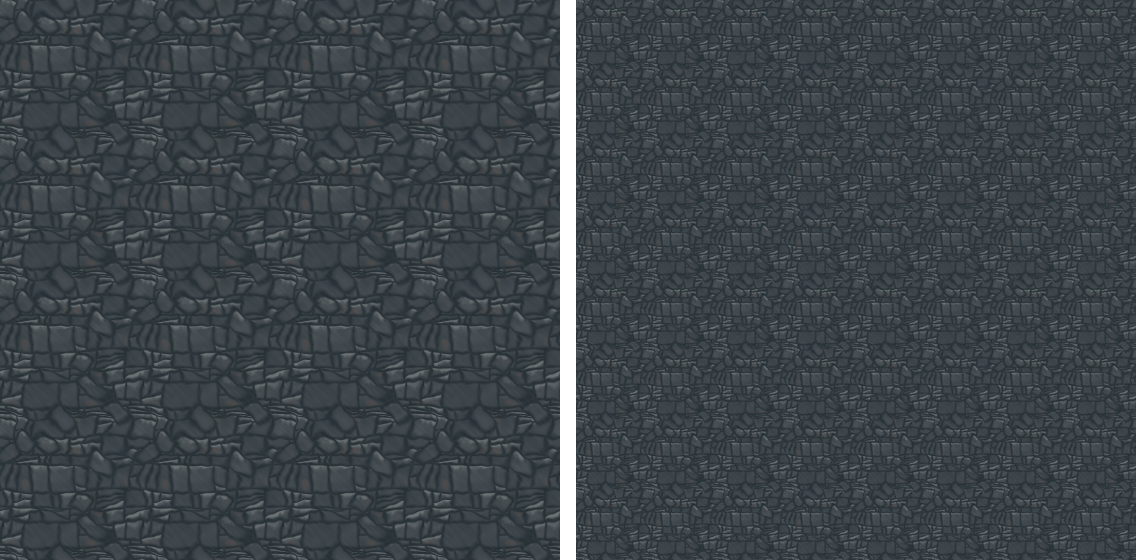
Left: one tile. Right: repeated 2 by 2.
This texture is drawn by a Shadertoy shader. Its source:

```glsl
const float REPEATS = 4.0;        // copies across and down
const float ROWS = 8.0;           // stone courses per copy
const float COLS = 5.0;           // stones per course
const float JITTER = 0.55;        // unevenness of courses and joints
const float WARP = 0.036;         // bend of the joints
const float JOINT = 0.0085;       // half width of a joint
const float SHADE = 0.020;        // soft shadow beside a joint
const float GLINT = 0.030;        // depth of the lit upper rims
const int CUTS = 2;               // random splits per stone
const int BOULDERS = 9;           // rounded stones laid over the courses
const vec3 DARK = vec3(0.145, 0.185, 0.205);
const vec3 SHADOW = vec3(0.18, 0.22, 0.24);
const vec3 STONE = vec3(0.26, 0.29, 0.31);
const vec3 LIGHT = vec3(0.33, 0.36, 0.37);
const vec3 RIM = vec3(0.44, 0.46, 0.465);
const vec3 RUST = vec3(0.35, 0.31, 0.30);

struct Stone { float edge; float top; float id; };

float hash(vec2 p) {
    vec3 q = fract(p.xyx * vec3(0.1031, 0.1030, 0.0973));
    q += dot(q, q.yzx + 33.33);
    return fract((q.x + q.y) * q.z);
}

// Value noise that wraps after a whole number of cells
float noise(vec2 p, vec2 period) {
    vec2 i = floor(p), f = fract(p);
    f = f * f * (3.0 - 2.0 * f);
    vec2 a = mod(i, period), b = mod(i + 1.0, period);
    return mix(mix(hash(a), hash(vec2(b.x, a.y)), f.x),
               mix(hash(vec2(a.x, b.y)), hash(b), f.x), f.y);
}

float wrapNoise(vec2 p, vec2 cells) { return noise(p * cells, cells); }

// Jittered position of boundary i among count boundaries
float boundary(float i, float count, float seed) {
    return (i + JITTER * (hash(vec2(mod(i, count), seed)) - 0.5)) / count;
}

// Lower and upper boundary around x, and the wrapped index
vec3 interval(float x, float count, float seed) {
    float i = floor(x * count);
    if (x < boundary(i, count, seed)) i -= 1.0;
    else if (x >= boundary(i + 1.0, count, seed)) i += 1.0;
    return vec3(boundary(i, count, seed), boundary(i + 1.0, count, seed), mod(i, count));
}

// Uneven courses whose blocks are split again by slanted cuts
Stone courses(vec2 p) {
    vec3 row = interval(p.y, ROWS, 71.0);
    p.x += hash(vec2(row.z, 19.0));
    vec3 col = interval(p.x, COLS, row.z + 31.0);
    vec2 lo = vec2(col.x, row.x), hi = vec2(col.y, row.y);
    vec2 gap = min(p - lo, hi - p);
    Stone s = Stone(min(gap.x, gap.y), hi.y - p.y, hash(vec2(col.z + 7.0, row.z + 3.0)));
    for (int i = 0; i < CUTS; i++) {
        float seed = s.id * 91.0 + float(i);
        if (hash(vec2(seed, 5.0)) > 0.58) continue;
        bool across = hash(vec2(seed, 9.0)) < 0.55;
        vec2 cut = mix(lo, hi, 0.3 + 0.4 * hash(vec2(seed, 13.0)));
        float slant = 0.7 * (hash(vec2(seed, 17.0)) - 0.5);
        vec2 d = p - cut;
        float side = across ? d.y - slant * d.x : d.x - slant * d.y;
        s.edge = min(s.edge, abs(side));
        if (across && side < 0.0) s.top = min(s.top, -side);
        if (across) { if (side < 0.0) hi.y = cut.y; else lo.y = cut.y; }
        else { if (side < 0.0) hi.x = cut.x; else lo.x = cut.x; }
        s.id = hash(vec2(seed, side < 0.0 ? 23.0 : 29.0));
    }
    return s;
}

// Tilted rounded stones covering part of the courses
Stone addBoulders(Stone s, vec2 p) {
    for (int i = 0; i < BOULDERS; i++) {
        float k = float(i) + 1.0;
        vec2 center = vec2(fract(k * 0.618 + 0.1), fract(k * 0.382 * k + 0.3));
        vec2 radius = vec2(0.065, 0.040) + 0.045 * vec2(hash(vec2(k, 41.0)), hash(vec2(k, 43.0)));
        float angle = 1.8 * (hash(vec2(k, 47.0)) - 0.5);
        vec2 d = fract(p - center + 0.5) - 0.5;
        vec2 q = mat2(cos(angle), -sin(angle), sin(angle), cos(angle)) * d / radius;
        vec2 q2 = q * q;
        float size = pow(dot(q2, q2 * abs(q)) + 1e-6, 0.2);
        float dist = (size - 1.0) * min(radius.x, radius.y);
        if (dist < 0.0) {
            float up = d.y / (length(d) + 0.001);
            s = Stone(-dist, -dist + 0.035 * (1.0 - up), hash(vec2(k, 53.0)));
        } else s.edge = min(s.edge, dist);
    }
    return s;
}

void mainImage(out vec4 fragColor, in vec2 fragCoord) {
    vec2 p = fragCoord / iResolution.xy * REPEATS;
    float aa = REPEATS / iResolution.y;
    p = fract(p);

    // Bend the layout, coarse then fine
    vec2 bend = vec2(wrapNoise(p, vec2(5.0, 7.0)), wrapNoise(p.yx, vec2(6.0, 4.0))) - 0.5;
    vec2 wobble = vec2(wrapNoise(p, vec2(19.0)), wrapNoise(p, vec2(23.0))) - 0.5;
    vec2 q = p + 2.0 * WARP * bend + 0.5 * WARP * wobble;
    Stone s = addBoulders(courses(q), q);

    // Stone face with diagonal strokes
    float hatch = noise(vec2((p.x + p.y) * 44.0, (p.x - p.y) * 8.0), vec2(44.0, 8.0));
    float patches = wrapNoise(p, vec2(13.0, 17.0));
    float tone = 0.5 * (s.id - 0.5) + 0.35 * (hatch - 0.5) + 0.5 * (patches - 0.5);
    vec3 color = mix(STONE, tone > 0.0 ? LIGHT : SHADOW, abs(tone));
    color = mix(color, RUST, 0.45 * smoothstep(0.72, 0.9, wrapNoise(p, vec2(11.0, 9.0))));

    // Ragged light below the upper rims
    float ragged = wrapNoise(p, vec2(52.0, 18.0));
    float span = wrapNoise(p + 0.37, vec2(9.0, 14.0));
    float lit = smoothstep(0.2, 0.5, s.id) * smoothstep(0.25, 0.5, span);
    float depth = JOINT + GLINT * (0.3 + ragged) * (0.4 + 0.6 * span);
    color = mix(color, LIGHT, 0.85 * lit * (1.0 - smoothstep(depth - aa, depth + aa, s.top - 0.008)));
    color = mix(color, RIM, 0.9 * lit * (1.0 - smoothstep(depth - aa, depth + aa, s.top + 0.006)));

    // Shadows and joints of varying width
    float width = JOINT * (0.55 + 0.9 * wrapNoise(p, vec2(15.0)));
    float shade = 1.0 - smoothstep(width, width + SHADE, s.edge);
    color = mix(color, SHADOW, 0.6 * shade * smoothstep(0.01, 0.035, s.top));
    color = mix(color, mix(DARK, SHADOW, hatch), 1.0 - smoothstep(width - aa, width + aa, s.edge));
    fragColor = vec4(color, 1.0);
}
```
